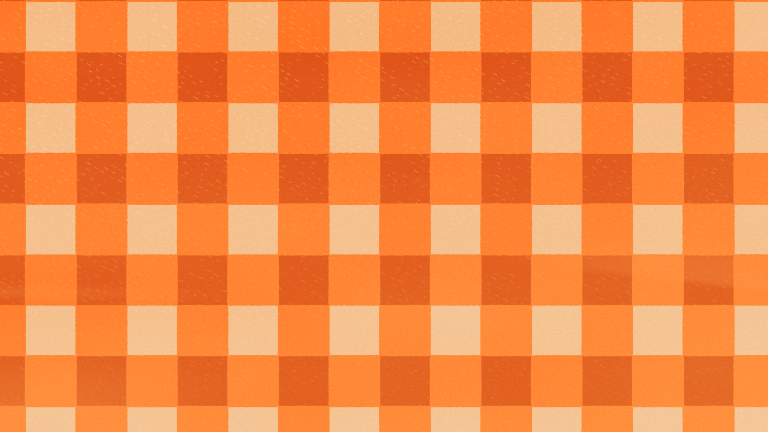
Write a WebGL 2 fragment shader that draws this pattern.

```glsl
#version 300 es
precision highp float;
// Orange gingham cloth: rows of cream squares alternate with rows of dark squares
// on an orange ground. Two repeated box distances draw the checks; slanted flecks,
// fine grain and soft warm glows from gradient noise give the worn fabric look.

uniform vec2 u_resolution;
out vec4 fragColor;

// Lengths are in canvas heights.
const float PITCH = 0.2343;                  // one dark + one cream column
const vec2  DARK_ORIGIN = vec2(0.0, 0.118);  // centre of the first dark square
const float SQUARE_HALF = 0.0573;            // leaves a thin orange seam
const float EDGE_SHIFT = 0.0022;             // uneven placing of squares
const float EDGE_ROUGH = 0.0011;

const float FLECK_ANGLE = 0.5;               // slope down to the right
const vec2  FLECK_CELL = vec2(0.022, 0.0135);
const float FLECK_WIDTH = 0.0009;
const float FLECK_SHARE = 0.62;

const vec3 ORANGE_DEEP  = vec3(1.00, 0.445, 0.135);
const vec3 ORANGE_PALE  = vec3(1.00, 0.560, 0.240);
const vec3 DARK_RED     = vec3(0.87, 0.300, 0.080);
const vec3 DARK_BROWN   = vec3(0.895, 0.410, 0.150);
const vec3 CREAM_WARM   = vec3(0.96, 0.720, 0.495);
const vec3 CREAM_PALE   = vec3(0.96, 0.780, 0.595);
const vec3 GLOW_COLOR   = vec3(1.00, 0.600, 0.290);
const vec3 FLECK_ORANGE = vec3(1.00, 0.680, 0.360);
const vec3 FLECK_CREAM  = vec3(0.99, 0.850, 0.690);

float hash(vec2 p) {
    vec3 q = fract(vec3(p.xyx) * 0.1031);
    q += dot(q, q.yzx + 33.33);
    return fract((q.x + q.y) * q.z);
}

float gradientDot(vec2 cell, vec2 offset) {
    float angle = 6.2832 * hash(cell);
    return dot(vec2(cos(angle), sin(angle)), offset);
}

float gradientNoise(vec2 p) {
    vec2 i = floor(p), f = p - i;
    vec2 w = f * f * f * (f * (f * 6.0 - 15.0) + 10.0);
    vec2 e = vec2(0.0, 1.0);
    float low  = mix(gradientDot(i, f), gradientDot(i + e.yx, f - e.yx), w.x);
    float high = mix(gradientDot(i + e.xy, f - e.xy), gradientDot(i + e.yy, f - e.yy), w.x);
    return mix(low, high, w.y);
}

// Coverage of the repeated square; columns and rows shift slightly.
float squareMask(vec2 p, vec2 origin, float rough, float px) {
    vec2 g = (p - origin) / PITCH;
    vec2 id = floor(g + 0.5);
    vec2 shift = vec2(hash(vec2(id.x, 7.0)), hash(vec2(id.y, 19.0))) - 0.5;
    vec2 d = abs((g - id) * PITCH - shift * EDGE_SHIFT) - SQUARE_HALF;
    return 1.0 - smoothstep(-0.6 * px, 0.6 * px, max(d.x, d.y) + rough);
}

// Short slanted dashes, one per cell at most, staggered by row.
float fleckMask(vec2 p, float px) {
    vec2 along = vec2(cos(FLECK_ANGLE), -sin(FLECK_ANGLE));
    vec2 q = vec2(dot(p, along), dot(p, vec2(-along.y, along.x))) / FLECK_CELL;
    q.x += hash(vec2(floor(q.y), 3.0));
    vec2 id = floor(q);
    vec2 jitter = vec2(hash(id + 11.0), hash(id + 37.0)) - 0.5;
    vec2 local = (fract(q) - 0.5 - jitter * vec2(0.35, 0.5)) * FLECK_CELL;
    float halfLength = mix(0.0012, 0.0055, hash(id + 71.0));
    float d = length(vec2(max(abs(local.x) - halfLength, 0.0), local.y));
    float line = 1.0 - smoothstep(FLECK_WIDTH - 0.7 * px, FLECK_WIDTH + 0.7 * px, d);
    return line * step(hash(id + 5.0), FLECK_SHARE) * mix(0.35, 1.0, hash(id + 53.0));
}

// Light patches at the right edge and the lower left.
float glowMask(vec2 p) {
    float streak = gradientNoise(p * vec2(1.5, 14.0));
    float fold = p.y - 0.37 + 0.12 * (p.x - 1.4);
    float right = smoothstep(1.05, 1.75, p.x) * smoothstep(-0.012, 0.012, fold)
                * (1.0 - smoothstep(0.03, 0.20, fold));
    float leftFade = 1.0 - smoothstep(0.05, 0.65, p.x);
    float band = exp(-pow((p.y - 0.325 + 0.02 * p.x) / 0.016, 2.0));
    float corner = 1.0 - smoothstep(0.02, 0.20, p.y);
    return clamp(0.75 * right + leftFade * (0.5 * band + 0.55 * corner)
               + 0.18 * streak, 0.0, 1.0);
}

void main() {
    vec2 p = gl_FragCoord.xy / u_resolution.y;
    float px = 1.0 / u_resolution.y;
    float aspect = u_resolution.x / u_resolution.y;

    // Slow fading of the dye, from deep at top left to pale at bottom right.
    float fade = 0.28 + 0.62 * (1.0 - p.y) + 0.20 * (p.x / aspect - 0.5);
    fade += 0.22 * gradientNoise(p * vec2(2.0, 5.0) + 9.0);
    fade += 0.14 * (hash(floor((p - DARK_ORIGIN) / PITCH * 2.0 + 0.5) + 20.0) - 0.5);
    fade = clamp(fade, 0.0, 1.0);

    // Checks.
    float rough = EDGE_ROUGH * gradientNoise(p * 160.0);
    float dark = squareMask(p, DARK_ORIGIN, rough, px);
    float cream = squareMask(p, DARK_ORIGIN + 0.5 * PITCH, rough, px);
    vec3 color = mix(ORANGE_DEEP, ORANGE_PALE, fade);
    color = mix(color, mix(DARK_RED, DARK_BROWN, fade), dark);
    color = mix(color, mix(CREAM_WARM, CREAM_PALE, fade), cream);

    // Wear: glows, grain and flecks.
    color = mix(color, GLOW_COLOR, 0.45 * glowMask(p) * (1.0 - cream));
    color += 0.025 * gradientNoise(p * vec2(150.0, 210.0)) * vec3(0.4, 1.0, 0.8);
    float wear = mix(0.25, 0.65, smoothstep(0.0, 0.9, p.y)) * mix(1.1, 0.75, p.x / aspect);
    color = mix(color, mix(FLECK_ORANGE, FLECK_CREAM, cream), wear * fleckMask(p, px));

    fragColor = vec4(clamp(color, 0.0, 1.0), 1.0);
}
```
